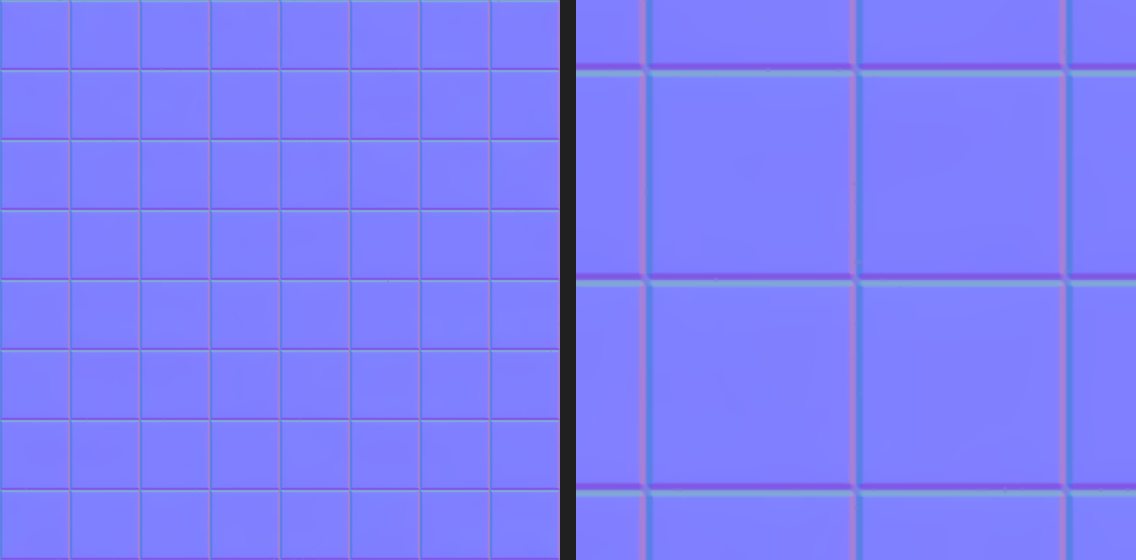
Left, the full canvas; right, a detail of the centre.
Give the GLSL for this texture map, as a WebGL 1 fragment shader.

```glsl
precision highp float;

uniform vec2 u_resolution;

const float TILES = 8.0;
const float CORNER_RADIUS = 0.035;
const float BEVEL_WIDTH = 0.032;

float hash(vec2 p) {
  vec3 q = fract(vec3(p.xyx) * 0.1031);
  q += dot(q, q.yzx + 33.33);
  return fract((q.x + q.y) * q.z);
}

// Value noise that wraps after a whole number of cells
float wrapNoise(vec2 p, float period) {
  vec2 cell = floor(p);
  vec2 f = fract(p);
  f = f * f * f * (f * (f * 6.0 - 15.0) + 10.0);
  vec2 a = mod(cell, period);
  vec2 b = mod(cell + 1.0, period);
  float low = mix(hash(a), hash(vec2(b.x, a.y)), f.x);
  float high = mix(hash(vec2(a.x, b.y)), hash(b), f.x);
  return mix(low, high, f.y);
}

// Slope of the gently uneven glaze
vec2 glazeSlope(vec2 uv, float period) {
  vec2 p = uv * period;
  vec2 e = vec2(0.1, 0.0);
  float dx = wrapNoise(p + e.xy, period) - wrapNoise(p - e.xy, period);
  float dy = wrapNoise(p + e.yx, period) - wrapNoise(p - e.yx, period);
  return vec2(dx, dy) / (2.0 * e.x);
}

// Distance inward from the rounded tile edge
float insetDistance(vec2 p, float radius) {
  vec2 q = abs(p) - (0.5 - radius);
  return radius - length(max(q, 0.0)) - min(max(q.x, q.y), 0.0);
}

// Outward direction at the tile edge
vec2 edgeDirection(vec2 p, float radius) {
  vec2 q = abs(p) - (0.5 - radius);
  vec2 axis = q.x > q.y ? vec2(1.0, 0.0) : vec2(0.0, 1.0);
  vec2 corner = max(q, 0.0);
  vec2 direction = min(q.x, q.y) > 0.0 ? normalize(corner) : axis;
  return direction * sign(p);
}

float softStep(float edge, float halfWidth, float x) {
  return smoothstep(edge - halfWidth, edge + halfWidth, x);
}

void main() {
  vec2 uv = gl_FragCoord.xy / u_resolution;
  vec2 grid = uv * TILES;
  vec2 id = floor(grid);
  vec2 p = fract(grid) - 0.5;
  float pixel = TILES / min(u_resolution.x, u_resolution.y);
  float blur = max(0.011, 0.5 * pixel);

  // Bevel and the narrow joint between tiles
  float inset = insetDistance(p, CORNER_RADIUS);
  float groove = 1.0 - softStep(BEVEL_WIDTH, blur, inset);
  float bevel = groove * softStep(0.003, blur, inset);
  vec2 facing = edgeDirection(p, CORNER_RADIUS) * bevel;
  vec2 slope = facing * 0.31;

  // Soft rounding just inside each edge
  vec2 rounding = exp(-(0.5 - abs(p)) / 0.07);
  slope += sign(p) * rounding * 0.045 * (1.0 - groove);

  // Small tilt per tile and a slow ripple over the surface
  vec2 tilt = vec2(hash(id + 17.0), hash(id + 53.0)) - 0.5;
  vec2 ripple = glazeSlope(uv, 13.0) + 0.5 * glazeSlope(uv, 24.0);
  slope += (tilt * 0.012 + ripple * 0.009) * (1.0 - groove);

  // Sparse chips along the joints
  float chip = softStep(0.94, 0.04, wrapNoise(uv * 192.0, 192.0));
  chip *= 1.0 - softStep(0.035, 0.015, inset);
  slope *= 1.0 - 0.5 * chip;

  // Joint depth varies with the direction of the bevel
  float height = sqrt(max(1.0 - dot(slope, slope), 0.0));
  float shade = 0.22 + 0.06 * facing.x + 0.06 * facing.y;
  height *= 1.0 - groove * shade - 0.08 * chip;
  gl_FragColor = vec4(vec3(slope, height) * 0.5 + 0.5, 1.0);
}
```
